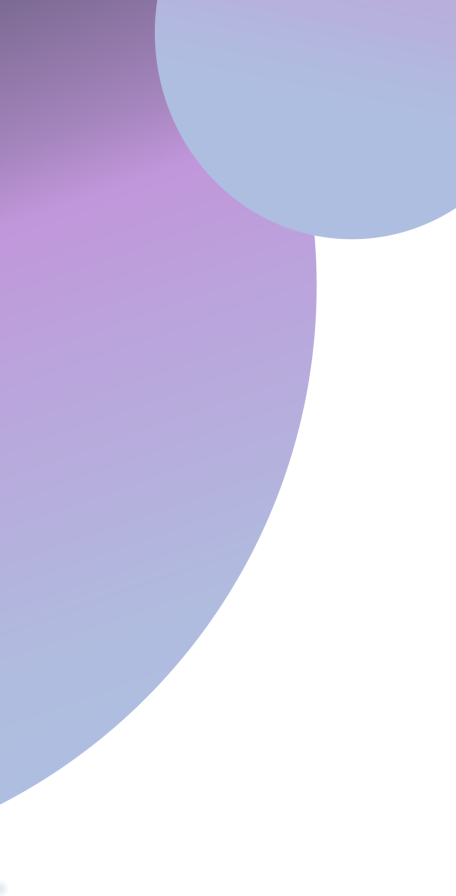
Give the GLSL for this background, as a Shadertoy shader.

```glsl
// Two overlapping pastel discs with tilted violet-to-blue gradients on white.

// Shapes, in units of the canvas height
const vec2 BIG_CENTER = vec2(-0.2976, 0.681);
const vec2 BIG_RADII = vec2(0.651);
const vec2 SMALL_CENTER = vec2(0.3927, 0.9635);
const vec2 SMALL_RADII = vec2(0.2199, 0.2305);
const vec2 SMUDGE_CENTER = vec2(0.0, 0.008);
const float SMUDGE_RADIUS = 0.012;

// Gradient tilt: extra depth per unit of x
const float BIG_TILT = 0.35;
const float SMALL_TILT = -0.2;

// Colours
const vec3 PAPER = vec3(1.0);
const vec3 DUSK = vec3(0.485, 0.415, 0.575);
const vec3 MAUVE = vec3(0.645, 0.520, 0.740);
const vec3 ORCHID = vec3(0.757, 0.590, 0.858);
const vec3 LILAC = vec3(0.735, 0.635, 0.862);
const vec3 LAVENDER = vec3(0.710, 0.690, 0.866);
const vec3 MIST = vec3(0.690, 0.735, 0.872);
const vec3 SKY = vec3(0.680, 0.745, 0.880);
const vec3 WISTERIA = vec3(0.728, 0.678, 0.862);
const vec3 SMUDGE = vec3(0.880, 0.920, 0.945);

// Linear position of x between two gradient stops
float ramp(float from, float to, float x) {
    return clamp((x - from) / (to - from), 0.0, 1.0);
}

// Approximate signed distance to an ellipse
float ellipseDistance(vec2 p, vec2 center, vec2 radii) {
    return (length((p - center) / radii) - 1.0) * min(radii.x, radii.y);
}

// Antialiased coverage of a shape
float coverage(float dist, float pixel) {
    return 1.0 - smoothstep(-0.75 * pixel, 0.75 * pixel, dist);
}

vec3 bigGradient(vec2 p) {
    float depth = 1.0 - p.y + BIG_TILT * p.x;
    vec3 color = mix(DUSK, MAUVE, ramp(0.0, 0.17, depth));
    color = mix(color, ORCHID, ramp(0.17, 0.255, depth));
    color = mix(color, LILAC, ramp(0.255, 0.40, depth));
    color = mix(color, LAVENDER, ramp(0.40, 0.60, depth));
    color = mix(color, MIST, ramp(0.60, 0.75, depth));
    return mix(color, SKY, ramp(0.75, 0.90, depth));
}

vec3 smallGradient(vec2 p) {
    float depth = 1.0 - p.y + SMALL_TILT * (p.x - SMALL_CENTER.x);
    return mix(WISTERIA, SKY, smoothstep(-0.05, 0.14, depth));
}

void mainImage(out vec4 fragColor, in vec2 fragCoord) {
    float pixel = 1.0 / iResolution.y;
    vec2 p = fragCoord * pixel;

    // Paper with a faint smudge in the corner
    float smudge = 1.0 - smoothstep(0.0, SMUDGE_RADIUS, length(p - SMUDGE_CENTER));
    vec3 color = mix(PAPER, SMUDGE, smudge);

    // Large disc, then the small one over it
    float big = ellipseDistance(p, BIG_CENTER, BIG_RADII);
    color = mix(color, bigGradient(p), coverage(big, pixel));
    float small = ellipseDistance(p, SMALL_CENTER, SMALL_RADII);
    color = mix(color, smallGradient(p), coverage(small, pixel));

    fragColor = vec4(color, 1.0);
}
```
